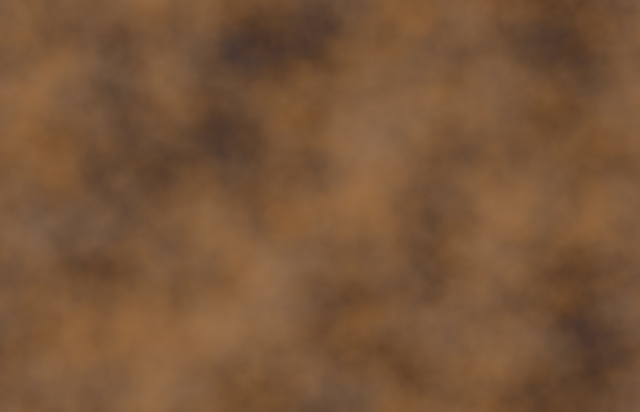
Write a Shadertoy shader that draws this texture.

```glsl
// Soft mottled brown leather-like clouds that tile on all sides.
// Wrapping gradient noise is summed over octaves into a tone, which blends
// dark umber to tan; a second noise shifts patches from greyish to orange.

const float TAU = 6.2831853;

// Unit gradient at a lattice point, from an integer hash
vec2 gradient(ivec2 cell, int seed) {
    uint h = uint(cell.x) * 1597u + uint(cell.y) * 51749u + uint(seed) * 7919u;
    h = (h ^ (h >> 15)) * 73244475u;
    h = (h ^ (h >> 13)) * 40503u;
    h ^= h >> 16;
    float angle = TAU * float(h & 65535u) / 65536.0;
    return vec2(cos(angle), sin(angle));
}

// Gradient noise that repeats after "period" cells
float wrappedNoise(vec2 p, ivec2 period, int seed) {
    vec2 size = vec2(period);
    vec2 base = floor(p);
    vec2 f = p - base;
    ivec2 low = ivec2(mod(base, size));
    ivec2 high = ivec2(mod(base + 1.0, size));
    vec2 s = f * f * f * (f * (f * 6.0 - 15.0) + 10.0);
    float a = dot(gradient(low, seed), f);
    float b = dot(gradient(ivec2(high.x, low.y), seed), f - vec2(1.0, 0.0));
    float c = dot(gradient(ivec2(low.x, high.y), seed), f - vec2(0.0, 1.0));
    float d = dot(gradient(high, seed), f - 1.0);
    return mix(mix(a, b, s.x), mix(c, d, s.x), s.y);
}

// Octaves with doubled whole periods, each shifted to hide the lattice
float clouds(vec2 uv, ivec2 period, int octaves, int seed) {
    float sum = 0.0;
    float amplitude = 1.0;
    for (int i = 0; i < octaves; i++) {
        vec2 shift = vec2(0.37, 0.61) * float(i + seed);
        sum += amplitude * wrappedNoise(uv * vec2(period) + shift, period, seed + i);
        amplitude *= 0.5;
        period *= 2;
    }
    return sum;
}

void mainImage(out vec4 fragColor, in vec2 fragCoord) {
    vec2 uv = fragCoord / iResolution.xy;

    // Broad drift plus cloudy blotches, with a longer tail to the dark side
    float n = clouds(uv, ivec2(6, 4), 6, 3)
            + 0.6 * wrappedNoise(uv * vec2(3.0, 2.0) + 0.4, ivec2(3, 2), 31);
    float tone = 0.64 + 1.05 * n - 0.25 * n * n;

    // Umber to tan, with the deepest spots turning greyer
    vec3 color = mix(vec3(0.37, 0.26, 0.18), vec3(0.53, 0.38, 0.25), tone);
    color += vec3(0.01, 0.02, 0.05) * max(-tone, 0.0);

    // Patches of warm orange and cool grey brown
    float warmth = clouds(uv, ivec2(7, 5), 4, 17);
    color += warmth * vec3(0.025, -0.008, -0.05);

    fragColor = vec4(color, 1.0);
}
```
